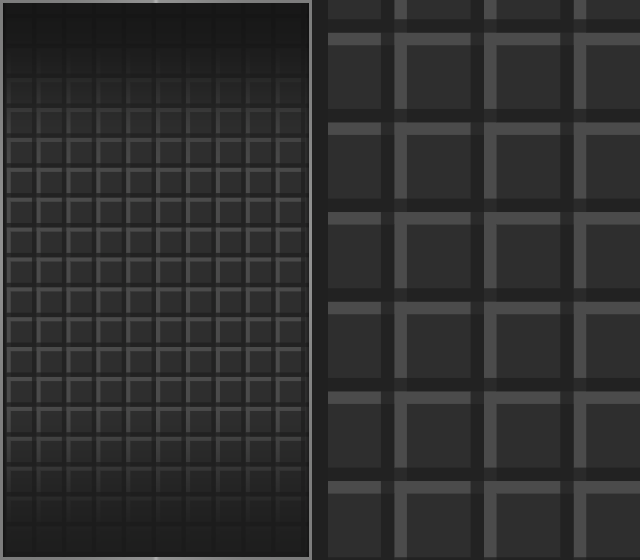
Left: the whole. Right: its middle third, enlarged.
A Shadertoy shader for this pattern:

```glsl
#define CELL 0.0958
#define GRID_ORIGIN vec2(0.0210, 0.0584)
#define LIGHT_WIDTH 0.14
#define DARK_WIDTH 0.15
#define FRAME_WIDTH 0.0096
#define MARGIN 0.0210
#define TILE_GRAY 0.182
#define TOP_GRAY 0.095
#define BOTTOM_GRAY 0.118
#define LIGHT_GAIN 0.112
#define FRAME_GRAY 0.49

// Coverage of a repeating stripe, in cell units.
vec2 stripe(vec2 cell, float center, float width, float aa) {
    vec2 d = abs(fract(cell - center + 0.5) - 0.5);
    return clamp((0.5 * width - d) / aa + 0.5, 0.0, 1.0);
}

// Rises from the top, then falls to the bottom.
float fadeBand(float y, vec2 rise, vec2 fall) {
    return smoothstep(rise.x, rise.y, y) * (1.0 - smoothstep(fall.x, fall.y, y));
}

// Brushed metal tone, brightest halfway along each side.
float frameTone(vec2 uv, vec2 edge) {
    float along = edge.x < edge.y ? uv.y - 0.56 : uv.x - 0.5;
    float glow = exp(-along * along * 22.0);
    float glint = edge.y < edge.x ? exp(-pow(along / 0.007, 2.0)) : 0.0;
    return FRAME_GRAY + 0.08 * glow + 0.12 * glint;
}

void mainImage(out vec4 fragColor, in vec2 fragCoord) {
    vec2 uv = fragCoord / iResolution.xy;
    float pixel = 1.0 / iResolution.x;
    vec2 size = iResolution.xy * pixel;
    vec2 p = vec2(uv.x, 1.0 - uv.y) * size;
    float down = 1.0 - uv.y;
    vec2 edge = min(p, size - p);
    float border = min(edge.x, edge.y);

    // Background and line fades
    float tileFade = fadeBand(down, vec2(0.03, 0.27), vec2(0.70, 1.0));
    float lineFade = fadeBand(down, vec2(0.06, 0.34), vec2(0.70, 0.98));
    float gray = mix(mix(TOP_GRAY, BOTTOM_GRAY, down), TILE_GRAY, tileFade);

    // Beveled grid: light top and left, dark bottom and right
    vec2 cell = (p - GRID_ORIGIN) / CELL;
    float aa = pixel / CELL;
    vec2 lightXY = stripe(cell, 0.5 * LIGHT_WIDTH, LIGHT_WIDTH, aa);
    vec2 darkXY = stripe(cell, 1.0 - 0.5 * DARK_WIDTH, DARK_WIDTH, aa);
    float light = max(lightXY.x, lightXY.y);
    float dark = max(darkXY.x, darkXY.y);
    float inside = clamp((edge.x - MARGIN) / pixel + 0.5, 0.0, 1.0);
    gray *= 1.0 - dark * mix(0.10, 0.27, lineFade);
    gray += LIGHT_GAIN * lineFade * light * (1.0 - 0.7 * dark) * inside;

    // Recessed margin and metal frame
    gray *= mix(0.72, 1.0, smoothstep(FRAME_WIDTH, MARGIN, edge.x));
    float frame = clamp((FRAME_WIDTH - border) / pixel + 0.5, 0.0, 1.0);
    gray = mix(gray, frameTone(uv, edge), frame);

    fragColor = vec4(gray * vec3(0.998, 1.0, 0.998), 1.0);
}
```
